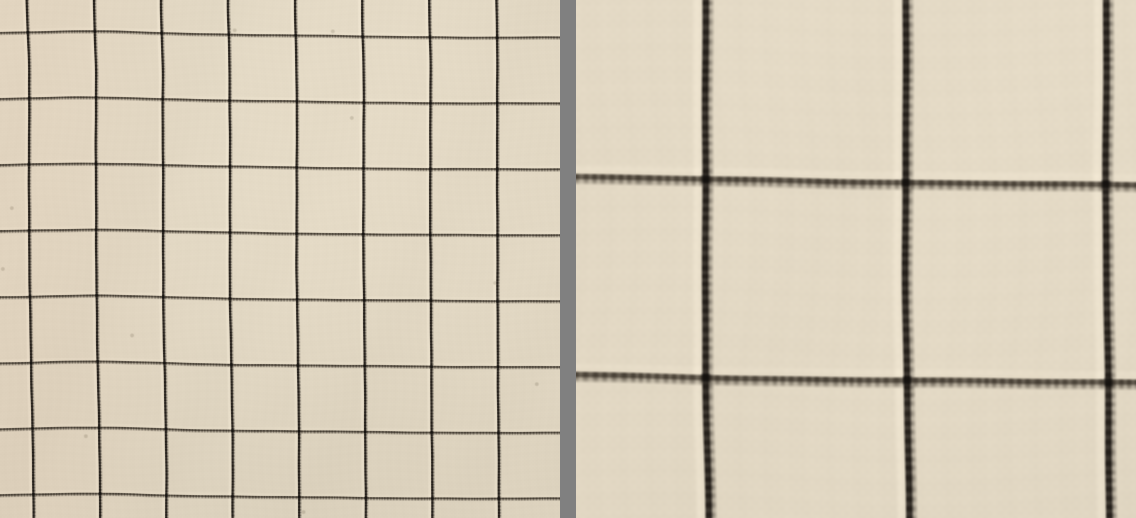
Left: the whole. Right: its middle third, enlarged.
Give the GLSL for this texture, as a WebGL 2 fragment shader.

```glsl
#version 300 es
precision highp float;
// Cream cotton with a dark windowpane check: eight warp and eight weft stripes.
// Bent coordinates give the slack cloth; each stripe is a soft-edged distance
// band with beaded threads, and layered sines and cells add weave and flecks.
uniform vec2 u_resolution;
out vec4 fragColor;

const vec3 CREAM = vec3(0.872, 0.832, 0.752);
const vec3 INK = vec3(0.13, 0.11, 0.09);
const vec3 GREY_THREAD = vec3(0.26, 0.23, 0.19);
const vec2 PITCH = vec2(0.1291, 0.1275);
const vec2 FIRST_STRIPE = vec2(0.0562, 0.0646);
const float ASPECT = 1.08;

vec2 hash2(vec2 cell) {
    vec2 mixed = vec2(dot(cell, vec2(127.1, 311.7)), dot(cell, vec2(269.5, 183.3)));
    return fract(sin(mixed) * 43758.55);
}

// Distance to the nearest scattered point, in cell units
float cellular(vec2 p) {
    vec2 cell = floor(p);
    float nearest = 2.0;
    for (int j = -1; j <= 1; j++) {
        for (int i = -1; i <= 1; i++) {
            vec2 neighbour = cell + vec2(i, j);
            nearest = min(nearest, distance(p, neighbour + hash2(neighbour)));
        }
    }
    return nearest;
}

// Slow wavering built from three sines, roughly -1 to 1
float waver(float t, float phase) {
    return 0.5 * sin(t + phase) + 0.3 * sin(2.3 * t + 1.7 * phase) + 0.2 * sin(4.7 * t - phase);
}

// Sideways lean of the warp; strongest at the left, top and bottom
float warpLean(vec2 p) {
    float sag = 0.0085 * smoothstep(0.45, 0.97, p.y);
    float pull = 0.005 * (1.0 - smoothstep(0.0, 0.15, p.y));
    return (sag - pull) * (1.0 - 0.75 * p.x / ASPECT);
}

// Downward drift of the weft, with a crest near the left
float weftDrift(vec2 p) {
    float offset = (p.x - 0.18) / 0.155;
    float crest = 0.0042 * exp(-offset * offset);
    return (0.0080 - 0.0028 * p.y) * smoothstep(0.14, 1.0, p.x) - crest;
}

// Signed distance to the nearest of evenly spaced stripes
float stripeDistance(float x, float first, float pitch) {
    return (fract((x - first) / pitch + 0.5) - 0.5) * pitch;
}

float band(float d, float halfWidth, float blur) {
    return 1.0 - smoothstep(halfWidth - blur, halfWidth + blur, abs(d));
}

// Uneven twisted thread along a stripe, 0 to 1
float beads(float along, float id, float frequency) {
    float twist = sin(along * frequency + 2.0 * waver(along * 60.0, id * 2.1));
    return 0.5 + 0.35 * twist + 0.15 * waver(along * 95.0, id);
}

// Plain weave: short streaks along both thread directions
float weave(vec2 p) {
    float warp = waver(p.x * 330.0, 2.0 * sin(p.y * 23.0));
    float weft = waver(p.y * 370.0, 2.0 * sin(p.x * 19.0));
    return 0.5 * (warp + weft) + 0.4 * sin(p.x * 960.0) * sin(p.y * 930.0);
}

vec3 ground(vec2 p) {
    float glow = 1.0 - smoothstep(0.1, 0.85, distance(p, vec2(0.68, 0.22)));
    float left = 1.0 - smoothstep(0.0, 0.45, p.x);
    vec3 cloth = CREAM + 0.022 * glow - 0.012 * smoothstep(0.5, 1.0, p.y);
    cloth += left * vec3(0.006, -0.006, -0.008);
    cloth += 0.006 * waver(p.x * 9.0 + p.y * 4.0, 1.3) + 0.007 * weave(p);
    // Rare tiny flecks
    vec2 grid = p * 7.0;
    float rare = step(0.86, hash2(floor(grid) + 40.0).x);
    return cloth - 0.10 * rare * (1.0 - smoothstep(0.01, 0.04, cellular(grid)));
}

void main() {
    vec2 p = gl_FragCoord.xy / u_resolution.y;
    p.y = 1.0 - p.y;
    float blur = max(0.0013, 0.7 / u_resolution.y);

    // Follow the bent threads
    vec2 bent = p - vec2(warpLean(p), weftDrift(p));
    vec2 id = floor((bent - FIRST_STRIPE) / PITCH + 0.5);
    bent.x -= 0.0007 * waver(p.y * 14.0, id.x);
    bent.y -= 0.0006 * waver(p.x * 13.0, id.y + 3.0);
    float warp = stripeDistance(bent.x, FIRST_STRIPE.x, PITCH.x);
    float weft = stripeDistance(bent.y, FIRST_STRIPE.y, PITCH.y);
    float warpBeads = beads(p.y, id.x, 1050.0);
    float weftBeads = beads(p.x, id.y + 5.0, 1100.0);

    vec3 color = ground(p);
    // Pale rim beside each stripe
    color += 0.035 * band(warp + 0.0055, 0.0022, 0.0020);
    color += 0.018 * band(weft + 0.0050, 0.0020, 0.0018);
    // Weft: greyer and beaded, softer below
    color = mix(color, GREY_THREAD, band(weft - 0.0018, 0.0024, 0.0020) * mix(0.25, 0.60, weftBeads));
    color = mix(color, GREY_THREAD, band(weft, 0.0017, blur) * mix(0.68, 0.95, weftBeads));
    // Warp: nearly black, with a fuzzy right side
    color = mix(color, INK, band(warp - 0.0020, 0.0024, 0.0020) * mix(0.22, 0.50, warpBeads));
    color = mix(color, INK, band(warp, 0.0021, blur) * mix(0.82, 1.0, warpBeads));
    // Crossings are darkest
    color *= 1.0 - 0.4 * band(warp, 0.0026, blur) * band(weft, 0.0026, blur);
    fragColor = vec4(color, 1.0);
}
```
